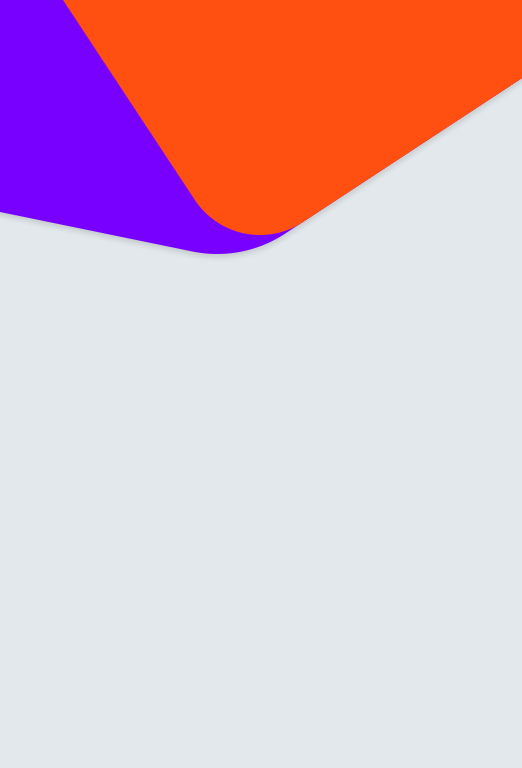
Write a WebGL 2 fragment shader that draws this background.

```glsl
#version 300 es
precision highp float;

uniform vec2 u_resolution;
out vec4 fragColor;

#define PAPER vec3(0.886, 0.910, 0.922)
#define ORANGE vec3(1.0, 0.314, 0.071)
#define VIOLET vec3(0.471, 0.0, 1.0)
#define RISING_EDGE 33.3
#define ORANGE_EDGE -56.6
#define VIOLET_EDGE -11.6
#define ORANGE_CORNER vec3(0.3385, 0.7956, 0.1016)
#define VIOLET_CORNER vec3(0.2828, 0.8300, 0.1607)
#define SHADOW_DROP 0.0035
#define SHADOW_BLUR 0.0085
#define SHADOW_STRENGTH 0.15

// Downward normal of an edge tilted by the given degrees
vec2 edgeNormal(float degrees) {
    float a = radians(degrees);
    return vec2(sin(a), -cos(a));
}

float cross2(vec2 a, vec2 b) {
    return a.x * b.y - a.y * b.x;
}

// Signed distance to a wedge; corner holds the arc centre and radius
float roundedWedge(vec2 p, vec3 corner, float leftEdge, float rightEdge) {
    vec2 q = p - corner.xy;
    vec2 left = edgeNormal(leftEdge);
    vec2 right = edgeNormal(rightEdge);
    bool onArc = cross2(left, q) > 0.0 && cross2(q, right) > 0.0;
    float reach = onArc ? length(q) : max(dot(q, left), dot(q, right));
    return reach - corner.z;
}

float orangeShape(vec2 p) {
    return roundedWedge(p, ORANGE_CORNER, ORANGE_EDGE, RISING_EDGE);
}

float violetShape(vec2 p) {
    return roundedWedge(p, VIOLET_CORNER, VIOLET_EDGE, RISING_EDGE);
}

float coverage(float dist, float pixel) {
    return clamp(0.5 - dist / pixel, 0.0, 1.0);
}

void main() {
    // Canvas height is one unit
    vec2 p = gl_FragCoord.xy / u_resolution.y;
    float pixel = 1.0 / u_resolution.y;

    // Soft shadow cast by both shapes
    vec2 lifted = p + vec2(0.0, SHADOW_DROP);
    float caster = min(orangeShape(lifted), violetShape(lifted));
    float shadow = 1.0 - smoothstep(-SHADOW_BLUR, SHADOW_BLUR, caster);
    vec3 color = PAPER * (1.0 - SHADOW_STRENGTH * shadow);

    // Violet sheet below, orange sheet on top
    color = mix(color, VIOLET, coverage(violetShape(p), pixel));
    color = mix(color, ORANGE, coverage(orangeShape(p), pixel));

    fragColor = vec4(color, 1.0);
}
```
